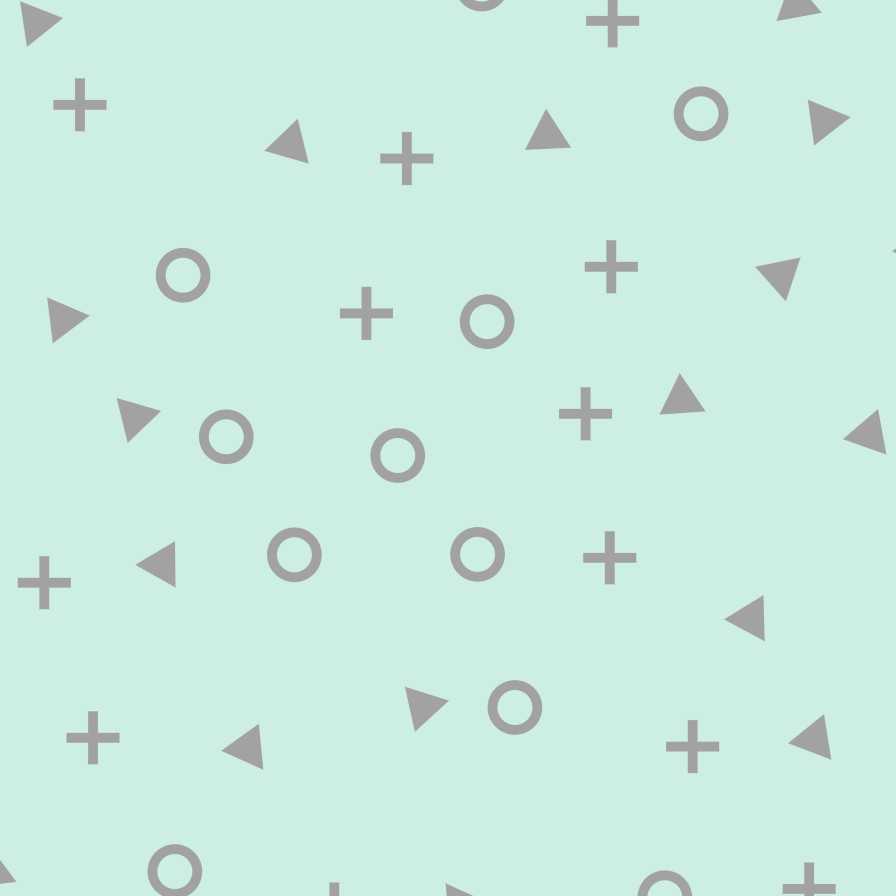
Give the GLSL for this pattern, as a Shadertoy shader.

```glsl
const vec3 MINT = vec3(0.804, 0.937, 0.890);
const vec3 GREY = vec3(0.636, 0.634, 0.634);
const float CELLS = 6.0;           // grid cells across the canvas
const float JITTER = 0.52;         // placement range inside a cell
const float STROKE = 0.0055;       // half width of ring and plus strokes
const float RING_RADIUS = 0.025;
const float PLUS_ARM = 0.0296;
const float TRIANGLE_INRADIUS = 0.0149;
const float HALF_PI = 1.570796;

float hash(vec2 p, float seed) {
    return fract(sin(dot(p, vec2(127.1, 311.7)) + seed * 74.7) * 43758.5453);
}

vec2 rotate(vec2 p, float angle) {
    float c = cos(angle), s = sin(angle);
    return vec2(c * p.x + s * p.y, c * p.y - s * p.x);
}

float ringDistance(vec2 p, float radius, float halfWidth) {
    return abs(length(p) - radius) - halfWidth;
}

float plusDistance(vec2 p, float arm, float halfWidth) {
    p = abs(p);
    return max(max(p.x, p.y) - arm, min(p.x, p.y) - halfWidth);
}

float triangleDistance(vec2 p, float inradius) {
    return max(abs(p.x) * 0.866 + p.y * 0.5, -p.y) - inradius;
}

// Every run of three cells holds one of each kind, in a random rotation.
float shapeKind(vec2 cell) {
    float shift = floor(3.0 * hash(vec2(floor(cell.x / 3.0), cell.y), 1.0));
    return mod(cell.x + shift, 3.0);
}

// Roughly quarter turns, with a slight tilt.
float triangleAngle(vec2 cell) {
    return floor(4.0 * hash(cell, 4.0)) * HALF_PI + 0.25 * hash(cell, 5.0);
}

float shapeDistance(vec2 p, vec2 cell) {
    float kind = shapeKind(cell);
    if (kind < 0.5) return ringDistance(p, RING_RADIUS, STROKE);
    if (kind < 1.5) return plusDistance(p, PLUS_ARM, STROKE);
    return triangleDistance(rotate(p, triangleAngle(cell)), TRIANGLE_INRADIUS);
}

// Staggered grid with one jittered shape per cell.
float scatterDistance(vec2 uv) {
    vec2 grid = uv * CELLS + vec2(0.3, 0.4);
    grid.x += 0.5 * mod(floor(grid.y), 2.0);
    vec2 cell = floor(grid);
    vec2 offset = (vec2(hash(cell, 2.0), hash(cell, 3.0)) - 0.5) * JITTER;
    vec2 p = (fract(grid) - 0.5 - offset) / CELLS;
    return shapeDistance(p, cell);
}

void mainImage(out vec4 fragColor, in vec2 fragCoord) {
    float size = min(iResolution.x, iResolution.y);
    float soft = 0.7 / size;
    float d = scatterDistance(fragCoord / size);
    fragColor = vec4(mix(GREY, MINT, smoothstep(-soft, soft, d)), 1.0);
}
```
